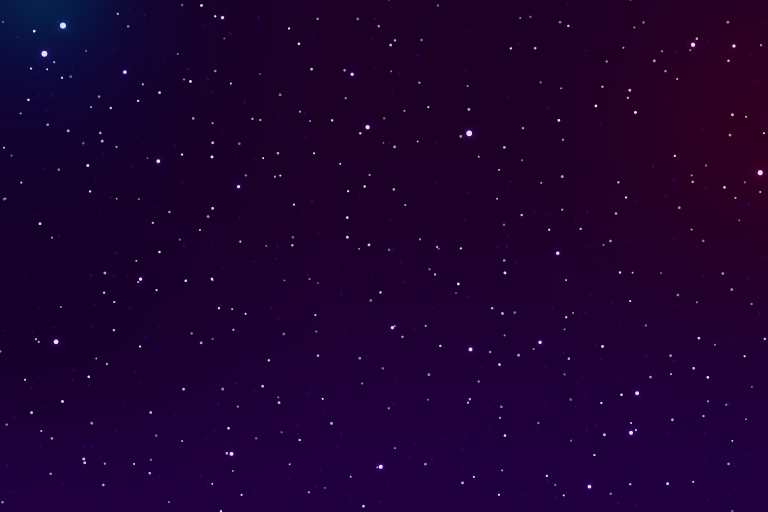
A WebGL 1 fragment shader for this texture:

```glsl
precision highp float;
uniform vec2 u_resolution;

float hash(vec2 p) {
    return fract(sin(dot(p, vec2(127.1, 311.7))) * 43758.5453);
}

vec2 hash2(vec2 p) {
    return vec2(hash(p), hash(p + 57.3));
}

// Antialiased disc coverage, at least about one pixel wide
float disc(float dist, float radius) {
    return clamp((radius - dist) * u_resolution.y + 0.5, 0.0, 1.0);
}

float glow(vec2 p, vec2 center, float radius) {
    vec2 d = p - center;
    return exp(-dot(d, d) / (radius * radius));
}

// Dark violet sky with a blue corner and a wine red side
vec3 sky(vec2 p, float aspect) {
    vec3 color = mix(vec3(0.125, 0.0, 0.245), vec3(0.112, 0.0, 0.150), smoothstep(0.0, 0.75, p.y));
    float left = 1.0 - smoothstep(0.0, 0.75, p.x);
    color = mix(color, vec3(0.075, 0.0, 0.155), 0.75 * left * smoothstep(0.0, 0.4, p.y));
    color = mix(color, vec3(0.045, 0.02, 0.25), 0.85 * glow(p, vec2(0.06, 0.96), 0.26));
    color = mix(color, vec3(0.01, 0.17, 0.32), 0.8 * glow(p, vec2(0.08, 1.03), 0.13));
    return mix(color, vec3(0.20, 0.0, 0.13), 0.9 * glow(p, vec2(aspect + 0.02, 0.76), 0.30));
}

// Faint blue and violet specks, denser toward the bottom
vec3 addSpecks(vec3 color, vec2 p) {
    for (int i = 0; i < 2; i++) {
        vec2 grid = p * 17.0 + float(i) * vec2(0.37, 0.61);
        vec2 id = floor(grid) + float(i) * 83.0;
        vec2 offset = fract(grid) - mix(vec2(0.1), vec2(0.9), hash2(id + 7.7));
        float present = step(hash(id + 19.1), mix(0.75, 0.3, p.y));
        vec3 tint = mix(vec3(0.16, 0.05, 0.60), vec3(0.36, 0.0, 0.50), hash(id + 31.4));
        float radius = mix(0.0018, 0.0030, hash(id + 43.9));
        float strength = mix(0.12, 0.55, hash(id + 11.6));
        color = mix(color, tint, present * strength * disc(length(offset) / 17.0, radius));
    }
    return color;
}

// Small crisp white stars of varied brightness
vec3 addStars(vec3 color, vec2 p) {
    for (int i = 0; i < 2; i++) {
        vec2 grid = p * 16.0 + float(i) * vec2(0.53, 0.29);
        vec2 id = floor(grid) + float(i) * 131.0;
        vec2 offset = fract(grid) - mix(vec2(0.08), vec2(0.92), hash2(id));
        float present = step(hash(id + 23.7), 0.45);
        float radius = mix(0.0017, 0.0028, hash(id + 37.2));
        float strength = mix(0.4, 1.0, hash(id + 61.8));
        color = mix(color, vec3(0.96, 0.93, 0.98), present * strength * disc(length(offset) / 16.0, radius));
    }
    return color;
}

// Bright core, soft halo and faint diagonal rays
vec3 addGlowStar(vec3 color, vec2 d, float radius, vec3 haloTint) {
    float dist = length(d);
    float halo = 0.65 * exp(-dist / (radius * 0.9));
    vec2 diagonal = abs(vec2(d.x + d.y, d.x - d.y)) * 0.707;
    float ray = exp(-min(diagonal.x, diagonal.y) / (radius * 0.2)) * exp(-dist / (radius * 1.3));
    color += haloTint * (halo + 0.4 * ray);
    return mix(color, vec3(0.93, 0.88, 1.0), disc(dist, radius));
}

void main() {
    vec2 p = gl_FragCoord.xy / u_resolution.y;
    float aspect = u_resolution.x / u_resolution.y;
    vec3 color = addStars(addSpecks(sky(p, aspect), p), p);

    // Sparse larger stars, tinted magenta toward the right
    vec2 grid = p * 5.0;
    vec2 id = floor(grid);
    vec2 offset = (fract(grid) - mix(vec2(0.16), vec2(0.84), hash2(id + 3.3))) / 5.0;
    if (hash(id + 71.5) < 0.62) {
        float size = hash(id + 17.9);
        vec3 halo = mix(vec3(0.42, 0.08, 0.85), vec3(0.75, 0.0, 0.5), smoothstep(1.1, 1.4, p.x) * step(0.5, p.y));
        color = addGlowStar(color, offset, mix(0.0030, 0.0058, size * size), halo);
    }

    // Blue star in the lit corner
    color = addGlowStar(color, p - vec2(0.123, 0.95), 0.0058, vec3(0.15, 0.35, 0.95));
    gl_FragColor = vec4(color, 1.0);
}
```
